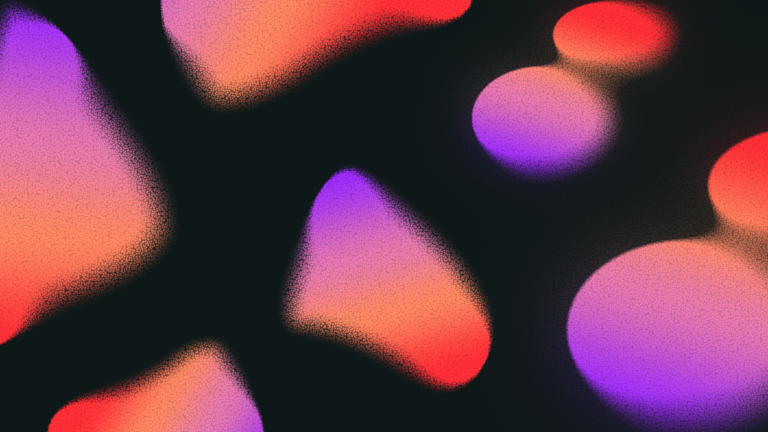
This background is drawn by a Shadertoy shader. Its source:

```glsl
// Soft grainy gradient pebbles and glowing drops scattered on a near-black ground.

// Layout grid: the canvas is 9 units tall (16 wide at 16:9), origin at the lower left.
const float GRID_HEIGHT = 9.0;

const vec3 GROUND = vec3(0.057, 0.094, 0.095);
const vec3 VIOLET = vec3(0.60, 0.16, 0.98);
const vec3 PINK   = vec3(0.88, 0.46, 0.66);
const vec3 ORANGE = vec3(0.98, 0.52, 0.37);
const vec3 RED    = vec3(1.00, 0.18, 0.21);

const float GRAIN_SCALE = 22.0;   // cells per grid unit
const float GRAIN_TINT  = 0.22;   // grain inside the colour
const float GRAIN_EDGE  = 1.1;    // grain in the fading rims
const float CRISP_RIM   = 0.07;
const float DROP_RIM    = 0.42;
const float HALO        = 0.13;
const int   CURVE_STEPS = 6;

// Control polygons of the closed pebble outlines.
const vec2 LEFT_HULL[6] = vec2[6](vec2(-0.42, 9.17), vec2(0.83, 9.10), vec2(3.85, 5.25),
                                  vec2(3.75, 3.38), vec2(0.42, 2.02), vec2(-3.10, 0.25));
const vec2 TOP_HULL[6] = vec2[6](vec2(2.92, 10.25), vec2(3.79, 6.58), vec2(5.46, 6.54),
                                 vec2(7.71, 8.06), vec2(10.20, 8.58), vec2(9.58, 11.10));
const vec2 MIDDLE_HULL[6] = vec2[6](vec2(6.79, 5.67), vec2(7.92, 5.54), vec2(10.73, 2.75),
                                    vec2(9.63, 0.29), vec2(7.19, 1.81), vec2(5.31, 2.02));
const vec2 BOTTOM_HULL[6] = vec2[6](vec2(0.94, -0.80), vec2(0.94, 0.56), vec2(3.02, 1.33),
                                    vec2(4.06, 2.13), vec2(5.00, 1.92), vec2(5.94, -1.20));

vec2 hash2(vec2 p) {
    vec3 q = fract(p.xyx * vec3(0.1031, 0.1030, 0.0973));
    q += dot(q, q.yzx + 33.33);
    return fract((q.xx + q.yz) * q.zy);
}

// Cellular noise, roughly centred on zero.
float cellGrain(vec2 p) {
    vec2 cell = floor(p), f = fract(p);
    float nearest = 2.0;
    for (int y = -1; y <= 1; y++)
        for (int x = -1; x <= 1; x++) {
            vec2 o = vec2(x, y);
            nearest = min(nearest, length(o + hash2(cell + o) - f));
        }
    return 0.43 - nearest;
}

// Violet to red along an axis given as start.xy, end.zw.
vec3 ramp(vec2 p, vec4 axis) {
    vec2 span = axis.zw - axis.xy;
    float t = dot(p - axis.xy, span) / dot(span, span);
    vec3 c = mix(VIOLET, PINK, smoothstep(-0.05, 0.42, t));
    c = mix(c, ORANGE, smoothstep(0.36, 0.68, t));
    return mix(c, RED, smoothstep(0.64, 1.0, t));
}

// Signed distance to a closed quadratic B-spline, sampled as short segments.
float splineDistance(vec2 p, vec2 hull[6]) {
    float nearest = 1e5, side = 1.0;
    vec2 a = 0.5 * (hull[5] + hull[0]);
    for (int i = 0; i < 6; i++) {
        vec2 start = a, bend = hull[i], end = 0.5 * (bend + hull[(i + 1) % 6]);
        for (int k = 1; k <= CURVE_STEPS; k++) {
            float t = float(k) / float(CURVE_STEPS);
            vec2 b = mix(mix(start, bend, t), mix(bend, end, t), t);
            vec2 e = b - a, w = p - a;
            vec2 d = w - e * clamp(dot(w, e) / dot(e, e), 0.0, 1.0);
            nearest = min(nearest, dot(d, d));
            bvec3 s = bvec3(p.y >= a.y, p.y < b.y, e.x * w.y > e.y * w.x);
            if (all(s) || all(not(s))) side = -side;
            a = b;
        }
    }
    return side * sqrt(nearest);
}

// Rim fades inward, turning crisp near the two pinch points.
void paintPebble(inout vec3 color, vec2 p, vec2 hull[6], vec4 axis, vec4 pinch, float rim, float grain) {
    float d = splineDistance(p, hull);
    float reach = min(distance(p, pinch.xy), distance(p, pinch.zw));
    float width = mix(CRISP_RIM, rim, smoothstep(0.1, 1.8, reach));
    float a = smoothstep(0.0, width, -d);
    a = clamp(a + GRAIN_EDGE * grain * 4.0 * a * (1.0 - a) * 0.5, 0.0, 1.0);
    color = mix(color, ramp(p, axis) * (1.0 + GRAIN_TINT * grain), a);
}

float ellipseDistance(vec2 p, vec2 r) {
    float k = length(p / r);
    return k * (k - 1.0) / max(length(p / (r * r)), 1e-4);
}

// Two merged ellipses, crisp at the upper left and glowing at the lower right.
void paintDrop(inout vec3 color, vec2 p, float grain) {
    float body = ellipseDistance(p - vec2(11.27, 6.54), vec2(1.44, 1.08));
    float head = ellipseDistance(p - vec2(12.73, 8.27), vec2(1.21, 0.71));
    float blend = max(0.55 - abs(body - head), 0.0);
    float d = min(body, head) - blend * blend / 2.2;
    float shade = dot(p - vec2(11.9, 7.1), vec2(0.75, -0.66));
    float width = mix(0.5 * CRISP_RIM, DROP_RIM, smoothstep(-1.0, 0.7, shade));
    float a = smoothstep(width, -width, d);
    a = max(a, HALO * exp(-2.8 * max(d, 0.0)));
    a = clamp(a + grain * a * (1.0 - a), 0.0, 1.0);
    color = mix(color, ramp(p, vec4(11.25, 5.45, 12.3, 8.75)) * (1.0 + GRAIN_TINT * grain), a);
}

void mainImage(out vec4 fragColor, in vec2 fragCoord) {
    vec2 p = fragCoord / iResolution.y * GRID_HEIGHT;
    float grain = cellGrain(p * GRAIN_SCALE);
    vec3 color = GROUND;
    paintPebble(color, p, LEFT_HULL, vec4(0.4, 8.8, -0.2, 1.8), vec4(1.45, 8.33, 0.0, 1.7), 0.95, grain);
    paintPebble(color, p, TOP_HULL, vec4(1.9, 10.05, 7.05, 6.85), vec4(3.2, 8.8, 9.7, 9.0), 0.85, grain);
    paintPebble(color, p, MIDDLE_HULL, vec4(7.3, 5.35, 8.5, 1.0), vec4(6.7, 5.04, 10.1, 1.46), 0.7, grain);
    paintPebble(color, p, BOTTOM_HULL, vec4(5.85, -0.35, 2.45, 1.65), vec4(1.1, 0.15, 5.55, 0.0), 0.6, grain);
    paintDrop(color, p, grain);
    paintDrop(color, (p - vec2(11.81, 2.23)) / 1.74 + vec2(9.83, 6.6), grain);
    fragColor = vec4(color, 1.0);
}
```
